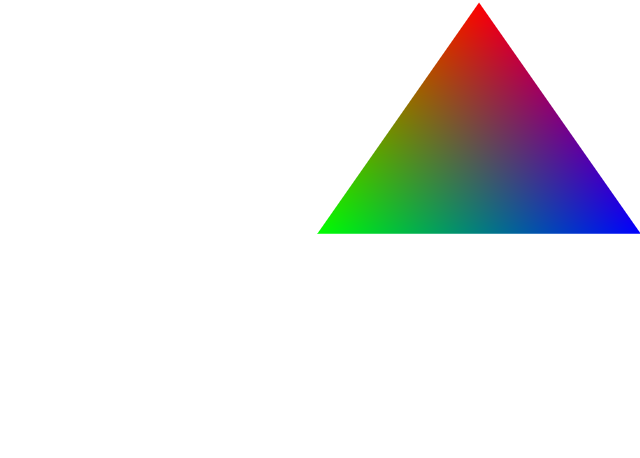
A WebGL 2 fragment shader for this background:

```glsl
#version 300 es
precision highp float;
// Draws one triangle on a plain white ground, its three corner colours blended
// linearly across the face. Barycentric weights give both the colour mix and
// the distance to each side, which is used to smooth the edges.

uniform vec2 u_resolution;
out vec4 fragColor;

// Corners as fractions of the canvas, origin at the lower left
const vec2 APEX  = vec2(0.7485, 0.9945);
const vec2 LEFT  = vec2(0.4958, 0.4896);
const vec2 RIGHT = vec2(1.0012, 0.4896);

const vec3 APEX_COLOR  = vec3(1.0, 0.0, 0.0);
const vec3 LEFT_COLOR  = vec3(0.0, 1.0, 0.0);
const vec3 RIGHT_COLOR = vec3(0.0, 0.0, 1.0);
const vec3 BACKGROUND  = vec3(1.0);

float cross2(vec2 a, vec2 b) {
    return a.x * b.y - a.y * b.x;
}

// Weights of corners a, b and c at p; each is zero on the opposite side
vec3 barycentric(vec2 p, vec2 a, vec2 b, vec2 c) {
    float area = cross2(b - a, c - a);
    float wa = cross2(b - p, c - p) / area;
    float wb = cross2(c - p, a - p) / area;
    return vec3(wa, wb, 1.0 - wa - wb);
}

void main() {
    vec2 uv = gl_FragCoord.xy / u_resolution;
    vec3 weight = barycentric(uv, APEX, LEFT, RIGHT);

    // Signed distance to each side, in widths of one screen sample
    vec3 dx = dFdx(weight);
    vec3 dy = dFdy(weight);
    vec3 side = weight / sqrt(dx * dx + dy * dy);
    float nearest = min(side.x, min(side.y, side.z));
    float coverage = clamp(nearest + 0.5, 0.0, 1.0);

    // Corner colours mixed by weight
    vec3 face = mat3(APEX_COLOR, LEFT_COLOR, RIGHT_COLOR) * clamp(weight, 0.0, 1.0);

    fragColor = vec4(mix(BACKGROUND, face, coverage), 1.0);
}
```
